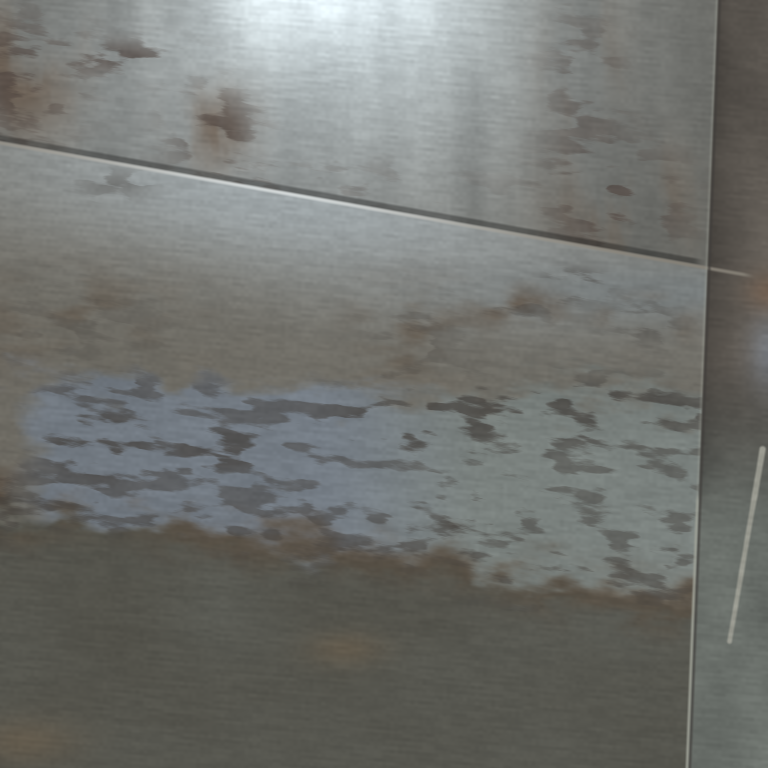
Reproduce this texture procedurally as a Shadertoy shader.

```glsl
// Weathered metallic floor tiles with rust stains, a lamp reflection and pale seams

float hash(vec2 p) {
    return fract(sin(dot(p, vec2(127.1, 311.7))) * 43758.5453);
}

float noise(vec2 p) {
    vec2 i = floor(p), f = fract(p);
    f = f * f * (3.0 - 2.0 * f);
    return mix(mix(hash(i), hash(i + vec2(1, 0)), f.x),
               mix(hash(i + vec2(0, 1)), hash(i + vec2(1, 1)), f.x), f.y);
}

float fbm(vec2 p) {
    float sum = 0.0, amp = 0.5;
    for (int i = 0; i < 5; i++) {
        sum += amp * noise(p);
        p = mat2(1.6, 0.25, -0.25, 2.0) * p + 7.3;
        amp *= 0.5;
    }
    return sum;
}

float blob(vec2 p, vec2 center, vec2 radius) {
    vec2 d = (p - center) / radius;
    return exp(-dot(d, d));
}

float line(float d, float halfWidth) {
    float soft = 0.0012 + 0.7 / iResolution.y;
    return 1.0 - smoothstep(halfWidth - soft, halfWidth + soft, abs(d));
}

float segment(vec2 p, vec2 a, vec2 b) {
    vec2 ab = b - a;
    return length(p - a - ab * clamp(dot(p - a, ab) / dot(ab, ab), 0.0, 1.0));
}

// Tile above the slanted seam, lit by the lamp
vec3 upperTile(vec2 p, float flecks) {
    vec3 c = mix(vec3(0.40, 0.40, 0.38), vec3(0.60, 0.62, 0.62), blob(p, vec2(0.38, 0.90), vec2(0.40, 0.27)));
    c = mix(c, vec3(0.74, 0.78, 0.79), 0.85 * blob(p, vec2(0.46, 0.99), vec2(0.23, 0.17)));
    c = mix(c, vec3(0.93, 0.98, 1.0), blob(p, vec2(0.43, 1.02), vec2(0.15, 0.085)));
    float drips = fbm(vec2(p.x * 26.0, p.y * 5.0));
    c *= 1.0 + 0.22 * (drips - 0.48);
    float rust = blob(p, vec2(0.02, 0.90), vec2(0.08, 0.08))
               + blob(p, vec2(0.28, 0.83), vec2(0.055, 0.05))
               + blob(p, vec2(0.81, 0.73), vec2(0.08, 0.07))
               + 0.6 * blob(p, vec2(0.76, 0.88), vec2(0.05, 0.12));
    c = mix(c, vec3(0.38, 0.31, 0.25), 0.75 * rust * smoothstep(0.25, 0.65, drips));
    float specks = rust + blob(p, vec2(0.17, 0.925), vec2(0.07, 0.022)) + 0.35 * blob(p, vec2(0.4, 0.76), vec2(0.25, 0.03));
    return mix(c, vec3(0.32, 0.28, 0.26), 0.7 * clamp(specks, 0.0, 1.0) * flecks);
}

// Tile below the seam: sheen, brown zone, blue band, dark base
vec3 lowerTile(vec2 p, float below, float flecks) {
    float cloud = fbm(p * vec2(7.0, 10.0) + 3.0);
    float ragged = fbm(p * vec2(22.0, 34.0)) - 0.48;
    vec3 c = mix(vec3(0.41, 0.40, 0.37), vec3(0.45, 0.44, 0.41), cloud);
    c = mix(c, vec3(0.62, 0.65, 0.66), exp(-below * below / 0.015) * blob(p, vec2(0.36, 0.7), vec2(0.48, 0.4)));
    c = mix(c, vec3(0.47, 0.50, 0.51), 0.7 * blob(p, vec2(0.86, 0.62), vec2(0.25, 0.04)));
    float low = 0.345 - 0.14 * p.x + 0.09 * ragged + 0.04 * (cloud - 0.48);
    float high = 0.515 - 0.04 * p.x + 0.14 * ragged;
    float base = 1.0 - smoothstep(low - 0.025, low + 0.02, p.y);
    c = mix(c, mix(vec3(0.315, 0.31, 0.28), vec3(0.36, 0.365, 0.34), cloud), base);
    float band = (1.0 - base) * (1.0 - smoothstep(high - 0.03, high + 0.025, p.y))
               * smoothstep(0.01, 0.07, p.x + 0.1 * ragged);
    vec3 blue = mix(vec3(0.45, 0.485, 0.525), vec3(0.47, 0.50, 0.49), smoothstep(0.4, 0.65, p.x));
    c = mix(c, blue * (0.92 + 0.18 * cloud), 0.9 * band);
    // Warm stains, strongest at the edges of the band
    float rust = blob(p, vec2(0.68, 0.598), vec2(0.05, 0.025)) + blob(p, vec2(0.84, 0.58), vec2(0.05, 0.03))
               + 0.7 * blob(p, vec2(0.54, 0.565), vec2(0.07, 0.06)) + 0.5 * blob(p, vec2(0.10, 0.58), vec2(0.14, 0.06))
               + 0.7 * blob(p, vec2(0.01, 0.34), vec2(0.07, 0.06))
               + 0.6 * exp(-pow((p.y - low + 0.012) / 0.028, 2.0));
    c = mix(c, vec3(0.33, 0.265, 0.205), 0.8 * clamp(rust, 0.0, 1.0) * smoothstep(0.28, 0.65, cloud + 0.8 * ragged));
    float tan1 = blob(p, vec2(0.45, 0.155), vec2(0.05, 0.022)) + blob(p, vec2(0.03, 0.035), vec2(0.07, 0.03));
    c = mix(c, vec3(0.42, 0.37, 0.30), 0.6 * tan1);
    float specks = 0.65 * band + 0.6 * rust + blob(p, vec2(0.75, 0.63), vec2(0.035, 0.02))
                 + blob(p, vec2(0.70, 0.47), vec2(0.20, 0.035)) + blob(p, vec2(0.53, 0.44), vec2(0.06, 0.02))
                 + blob(p, vec2(0.29, 0.415), vec2(0.05, 0.02)) + blob(p, vec2(0.13, 0.42), vec2(0.05, 0.035))
                 + blob(p, vec2(0.625, 0.33), vec2(0.035, 0.02)) + 0.5 * blob(p, vec2(0.15, 0.76), vec2(0.05, 0.02));
    return mix(c, vec3(0.27, 0.255, 0.24), 0.72 * clamp(specks, 0.0, 1.0) * flecks);
}

// Narrow tile along the right edge
vec3 sideTile(vec2 p, float across) {
    float cloud = fbm(p * vec2(14.0, 9.0) + 11.0);
    vec3 c = mix(vec3(0.41, 0.43, 0.41), vec3(0.37, 0.35, 0.325), smoothstep(0.3, 0.55, p.y));
    c = mix(c, vec3(0.46, 0.49, 0.53), 0.6 * blob(p, vec2(1.0, 0.54), vec2(0.025, 0.05)));
    c = mix(c, vec3(0.45, 0.36, 0.29), 0.6 * blob(p, vec2(1.0, 0.62), vec2(0.03, 0.025)));
    c *= 0.82 + 0.36 * cloud;
    c *= 1.0 - 0.22 * exp(-across / 0.025) * smoothstep(0.32, 0.38, p.y);
    float scratch = segment(p, vec2(0.993, 0.415), vec2(0.950, 0.165)) + 0.003 * (cloud - 0.5);
    return mix(c, vec3(0.63, 0.63, 0.59), 0.85 * line(scratch, 0.0032));
}

void mainImage(out vec4 fragColor, in vec2 fragCoord) {
    vec2 p = fragCoord / iResolution.xy;
    float above = p.y - (0.814 - 0.177 * p.x);
    float across = p.x - (0.896 + 0.039 * p.y);
    float soft = 0.001 + 0.7 / iResolution.y;
    // Horizontal flecks follow the slight tilt of the tiles
    vec2 grain = vec2(p.x, p.y + 0.08 * p.x);
    float flecks = smoothstep(0.49, 0.63, fbm(grain * vec2(26.0, 60.0) + 5.0));

    vec3 c = mix(lowerTile(p, max(-above, 0.0), flecks), upperTile(p, flecks), smoothstep(-soft, soft, above));
    c = mix(c, sideTile(p, max(across, 0.0)), smoothstep(-soft, soft, across));

    // Brushed grain
    c *= 1.0 + 0.08 * (noise(grain * vec2(45.0, 240.0)) - 0.5) + 0.05 * (noise(p * 190.0) - 0.5);

    // Slanted seam: shadow above, highlight fading to the right
    float reach = 1.0 - smoothstep(0.965, 0.985, p.x);
    c *= 1.0 - 0.3 * line(above - 0.006, 0.004) * reach * (1.0 - smoothstep(0.9, 0.92, p.x));
    vec3 seam = mix(vec3(0.52, 0.50, 0.46), vec3(0.85, 0.87, 0.87), blob(p, vec2(0.36, 0.75), vec2(0.28, 0.3)));
    c = mix(c, seam, 0.9 * reach * line(above, 0.0022));

    // Upright seam: dark above, pale below
    float pale = 1.0 - smoothstep(0.345, 0.36, p.y);
    c = mix(c, vec3(0.25, 0.24, 0.23), 0.65 * line(across - 0.002, 0.002));
    c = mix(c, vec3(0.62, 0.63, 0.59), mix(0.3, 0.85, pale) * line(across + 0.0015, 0.0018));

    fragColor = vec4(clamp(c, 0.0, 1.0), 1.0);
}
```
